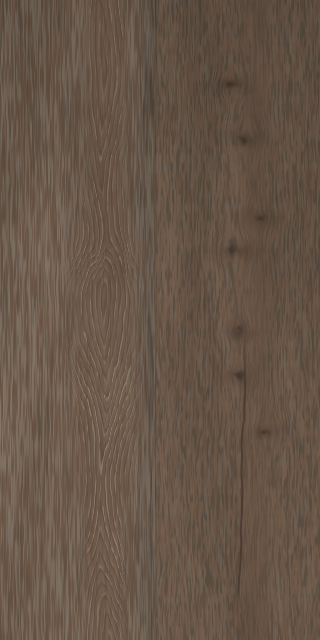
Reproduce this texture procedurally as a WebGL 1 fragment shader.

```glsl
precision highp float;
// Two brushed dark oak planks: cathedral grain on the left, knotty grain on the right.
uniform vec2 u_resolution;

const vec3 WARM_BROWN = vec3(0.402, 0.322, 0.263);
const vec3 GREY_PORE = vec3(0.428, 0.378, 0.332);
const vec3 PALE_PORE = vec3(0.510, 0.468, 0.412);
const vec3 DARK_PORE = vec3(0.312, 0.276, 0.234);
const vec3 KNOT_BROWN = vec3(0.225, 0.170, 0.138);
const float SEAM_X = 0.487;

float hash(vec2 p) {
  return fract(sin(dot(p, vec2(127.1, 311.7))) * 43758.5453);
}

float noise(vec2 p) {
  vec2 i = floor(p), f = fract(p);
  f = f * f * (3.0 - 2.0 * f);
  return mix(mix(hash(i), hash(i + vec2(1.0, 0.0)), f.x),
             mix(hash(i + vec2(0.0, 1.0)), hash(i + 1.0), f.x), f.y);
}

float fbm(vec2 p) {
  float sum = 0.0, gain = 0.5;
  for (int i = 0; i < 4; i++) {
    sum += gain * noise(p);
    p = p * 2.03 + 17.3;
    gain *= 0.5;
  }
  return sum / 0.9375;
}

// Hair-thin fibres, about 0..1, stretched along y.
float fibres(vec2 p, float density, float stretch) {
  float fine = noise(p * vec2(density, density / stretch));
  float broad = noise(p * vec2(density * 0.67, density * 0.35 / stretch) + 41.0);
  return 0.64 * fine + 0.36 * broad;
}

// Long, evenly pitched growth lines, -1..1, wandering slowly sideways.
float growthLines(vec2 p, float count) {
  float wander = 5.0 * fbm(p * vec2(9.0, 1.5)) + 1.2 * noise(p * vec2(40.0, 9.0));
  return sin(6.2832 * (p.x * count + wander));
}

// Growth ring number: one closed eye, arches below it, slender loops above.
float ringLevel(vec2 p, vec2 eye) {
  vec2 d = p - eye;
  d.x += 0.040 * (noise(vec2(p.y * 4.0, 3.0)) - 0.5);
  d.x += 0.008 * (fbm(p * vec2(14.0, 9.0)) - 0.5);
  d.y += 0.09 * (fbm(p * vec2(24.0, 3.0) + 9.0) - 0.5);
  float below = 3.8 * (1.0 - cos(d.y * 5.5));
  float above = 2.0 * (1.0 - cos(15.0 * min(d.y, 0.21) + 6.0 * max(d.y - 0.21, 0.0)));
  float side = sqrt(d.x * d.x * 4600.0 + 0.15);
  return side + (d.y < 0.0 ? below : above) + 0.35 * noise(p * vec2(60.0, 14.0));
}

vec3 cathedralPlank(vec2 p) {
  vec2 eye = vec2(0.322, 1.075);
  float level = ringLevel(p, eye);
  float width = mix(0.105, 0.065, smoothstep(0.1, 0.35, abs(p.y - 0.88) - 0.2));
  float core = 1.0 - smoothstep(width * 0.5, width * 1.35, abs(p.x - eye.x - 0.005));
  vec2 q = p + vec2(0.012 * (fbm(p * vec2(4.0, 2.0)) - 0.5), 0.0);
  float grain = fibres(q, 290.0, 16.0) + 0.08 * growthLines(q, 85.0);
  float edgeGrey = smoothstep(0.40, SEAM_X, p.x);

  // Straight, greyish grain outside the cathedral
  float pores = smoothstep(0.30, 0.70, grain) * mix(1.0, 0.3, core);
  vec3 color = mix(WARM_BROWN, GREY_PORE, min(1.0, pores + 0.4 * edgeGrey));
  color *= 1.0 + (grain - 0.5) * mix(0.20, 0.10, core);
  float dark = smoothstep(0.52, 0.80, fibres(q + 6.0, 270.0, 18.0));
  color = mix(color, DARK_PORE, 0.55 * dark * (1.0 - 0.7 * core));

  // Pale broken pores along the rings, with darker late wood beside them
  float ring = abs(fract(level) - 0.5) * 2.0;
  float shade = abs(fract(level + 0.27) - 0.5) * 2.0;
  float strength = mix(0.35, 1.0, hash(vec2(floor(level + 0.5), 5.0)));
  float broken = smoothstep(0.28, 0.58, fibres(p + 5.0, 230.0, 6.0));
  color *= 1.0 - 0.10 * core * smoothstep(0.5, 1.0, shade);
  color = mix(color, PALE_PORE, 0.85 * strength * core * broken * smoothstep(0.62, 0.95, ring));

  // Grey, darker strip near the joint
  float strip = fibres(p + 2.0, 230.0, 26.0);
  return color * (1.0 - edgeGrey * (0.07 + 0.15 * smoothstep(0.4, 0.8, strip)));
}

vec2 knotCentre(float i) {
  float x = 0.775 + 0.15 * (hash(vec2(i, 4.7)) - 0.5);
  return vec2(x, 0.66 + i * 0.18 + 0.15 * (hash(vec2(i, 8.1)) - 0.5));
}

vec3 knottyPlank(vec2 p) {
  // Knots bend the fibres and darken the wood around them
  vec2 q = p + vec2(0.022 * (fbm(p * vec2(7.0, 3.5)) - 0.5), 0.0);
  float halo = 0.0, heart = 0.0;
  vec2 ragged = 0.05 * (vec2(fbm(p * 18.0), fbm(p * 18.0 + 7.0)) - 0.5);
  for (int i = 0; i < 7; i++) {
    float id = float(i);
    vec2 d = p - knotCentre(id);
    float size = mix(0.012, 0.024, hash(vec2(id, 2.3)));
    float reach = exp(-dot(d, d) / (size * size * 7.0));
    q.x -= d.x * reach * 0.7;
    d += ragged;
    vec2 wide = d * vec2(0.45, 1.0);
    halo += exp(-dot(wide, wide) / (size * size * 2.8));
    heart += exp(-dot(d, d) / (size * size * 0.5));
  }

  // Warm wood with short, dark and grey pores
  float lines = growthLines(q, 80.0);
  float calm = exp(-pow((p.x - 0.80) / 0.05, 2.0)) * 0.5;
  float pores = smoothstep(0.40, 0.74, fibres(q, 270.0, 7.0) + 0.09 * lines) * (1.0 - calm);
  float pale = smoothstep(0.46, 0.78, fibres(q + 8.0, 260.0, 8.0) - 0.07 * lines) * (1.0 - calm);
  vec3 color = WARM_BROWN * (1.02 + 0.16 * (fibres(q + 3.0, 220.0, 18.0) - 0.5));
  color = mix(color, DARK_PORE, 0.72 * pores);
  color = mix(color, GREY_PORE, 0.65 * pale);
  color *= 1.0 - 0.13 * calm;
  color = mix(color, KNOT_BROWN, min(0.85, 0.28 * halo + 0.5 * heart));

  // Thin drying crack
  float crackX = 0.755 + 0.035 * (p.y - 0.5) + 0.03 * (fbm(vec2(p.y * 4.0, 6.0)) - 0.5);
  float span = smoothstep(0.05, 0.25, p.y) * (1.0 - smoothstep(0.80, 1.0, p.y));
  float crack = 1.0 - smoothstep(0.001, 0.005, abs(p.x - crackX));
  return mix(color, KNOT_BROWN, 0.6 * crack * span);
}

void main() {
  vec2 p = gl_FragCoord.xy / u_resolution.x;
  float side = smoothstep(SEAM_X - 0.002, SEAM_X + 0.002, p.x);
  vec3 color = mix(cathedralPlank(p), knottyPlank(p), side);

  // Joint, slow tonal drift and soft light from the left
  color *= 1.0 - 0.10 * (1.0 - smoothstep(0.0, 0.004, abs(p.x - SEAM_X)));
  color *= 0.91 + 0.22 * fbm(p * vec2(8.0, 1.6) + 30.0);
  color *= 1.07 - 0.08 * p.x - 0.12 * smoothstep(1.1, 2.0, p.y);
  gl_FragColor = vec4(color, 1.0);
}
```
